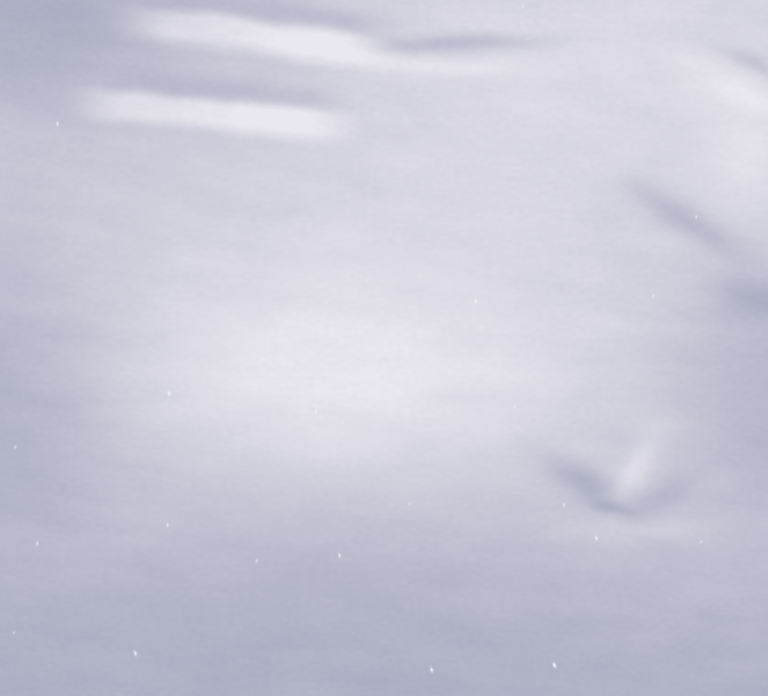
Reproduce this texture procedurally as a WebGL 2 fragment shader.

```glsl
#version 300 es
precision highp float;
// Soft wind-packed snow in pale violet light, with shallow ridges, a dimple and tiny glints.

uniform vec2 u_resolution;
out vec4 fragColor;

const vec3 SHADE_COLOR = vec3(0.66, 0.668, 0.752);
const vec3 LIGHT_COLOR = vec3(0.895, 0.89, 0.924);
const vec3 GLINT_COLOR = vec3(0.97, 0.97, 0.98);

vec2 hash2(vec2 cell) {
  vec3 h = fract(cell.xyx * vec3(0.1031, 0.1030, 0.0973));
  h += dot(h, h.yzx + 33.33);
  return fract((h.xx + h.yz) * h.zy);
}

float gradientNoise(vec2 p) {
  vec2 cell = floor(p);
  vec2 f = fract(p);
  vec2 fade = f * f * f * (f * (f * 6.0 - 15.0) + 10.0);
  vec4 corner;
  for (int k = 0; k < 4; k++) {
    vec2 offset = vec2(k & 1, k >> 1);
    corner[k] = dot(hash2(cell + offset) * 2.0 - 1.0, f - offset);
  }
  vec2 row = mix(corner.xz, corner.yw, fade.x);
  return mix(row.x, row.y, fade.y);
}

float fbm(vec2 p, int octaves) {
  float sum = 0.0;
  float amplitude = 0.5;
  for (int i = 0; i < octaves; i++) {
    sum += amplitude * gradientNoise(p);
    p = p * 2.03 + vec2(17.3, 9.1);
    amplitude *= 0.55;
  }
  return sum;
}

vec2 rotate(vec2 p, float angle) {
  float c = cos(angle);
  float s = sin(angle);
  return vec2(c * p.x + s * p.y, c * p.y - s * p.x);
}

// Soft elliptical patch, 1 at its centre
float patchAt(vec2 p, vec2 centre, vec2 size, float angle) {
  vec2 q = rotate(p - centre, angle) / size;
  return exp(-dot(q, q));
}

// Lit, flat-topped bank with a shadow along its upper edge
float bank(vec2 p, vec2 centre, vec2 size, float angle) {
  vec2 q = rotate(p - centre, angle) / size;
  float along = 1.0 - smoothstep(0.55, 1.1, abs(q.x));
  float lit = smoothstep(-1.4, -0.3, q.y) * (1.0 - smoothstep(0.3, 1.1, q.y));
  float shadow = exp(-pow((q.y - 1.35) / 0.6, 2.0)) * smoothstep(-1.1, 0.4, q.x);
  return along * (lit - 0.6 * shadow);
}

// Broad light and shade over the surface
float broadTone(vec2 p) {
  float tone = mix(0.12, 0.6, smoothstep(0.05, 0.5, p.y));
  tone += 0.46 * patchAt(p, vec2(0.49, 0.45), vec2(0.34, 0.17), -0.05);
  tone += 0.15 * patchAt(p, vec2(0.68, 0.72), vec2(0.40, 0.20), 0.0);
  tone += 0.20 * patchAt(p, vec2(0.88, 0.95), vec2(0.35, 0.18), 0.0);
  tone += 0.15 * patchAt(p, vec2(1.00, 0.20), vec2(0.30, 0.15), 0.0);
  tone += 0.12 * patchAt(p, vec2(0.05, 0.20), vec2(0.20, 0.09), 0.0);
  tone -= 0.42 * patchAt(p, vec2(0.00, 0.45), vec2(0.17, 0.22), 0.0);
  tone -= 0.52 * patchAt(p, vec2(0.05, 0.98), vec2(0.26, 0.15), 0.0);
  tone -= 0.38 * patchAt(p, vec2(1.12, 0.45), vec2(0.15, 0.16), 0.0);
  return tone;
}

// Drifted folds along the top and right
float foldTone(vec2 p) {
  float tone = 0.50 * bank(p, vec2(0.37, 0.950), vec2(0.20, 0.028), -0.13);
  tone += 0.48 * bank(p, vec2(0.30, 0.838), vec2(0.21, 0.025), -0.09);
  tone += 0.25 * patchAt(p, vec2(0.63, 0.907), vec2(0.11, 0.014), -0.03);
  tone -= 0.42 * patchAt(p, vec2(0.65, 0.940), vec2(0.12, 0.012), 0.02);
  tone += 0.28 * patchAt(p, vec2(1.07, 0.780), vec2(0.07, 0.090), 0.3);
  tone += 0.20 * patchAt(p, vec2(1.06, 0.870), vec2(0.10, 0.022), -0.4);
  tone -= 0.30 * patchAt(p, vec2(1.08, 0.905), vec2(0.05, 0.012), -0.4);
  tone -= 0.45 * patchAt(p, vec2(0.985, 0.685), vec2(0.09, 0.021), -0.55);
  tone -= 0.34 * patchAt(p, vec2(1.09, 0.570), vec2(0.07, 0.030), -0.2);
  return tone;
}

// Hollow with a shaded left wall, a lit right wall and a pale lower rim
float dimpleTone(vec2 p, vec2 centre) {
  vec2 q = p - centre;
  float tone = -0.42 * patchAt(q, vec2(-0.035, 0.026), vec2(0.065, 0.024), -0.6);
  tone -= 0.30 * patchAt(q, vec2(0.005, -0.012), vec2(0.032, 0.010), -0.2);
  tone += 0.34 * patchAt(q, vec2(0.036, 0.045), vec2(0.060, 0.022), 1.1);
  tone -= 0.22 * patchAt(q, vec2(0.085, 0.012), vec2(0.055, 0.022), 0.55);
  return tone + 0.20 * patchAt(q, vec2(0.055, -0.045), vec2(0.110, 0.018), 0.05);
}

// Sparse bright crystals, one at most in each grid cell
float glints(vec2 p, float spacing) {
  vec2 cell = floor(p / spacing);
  vec2 place = 0.1 + 0.8 * hash2(cell + 41.0);
  vec2 chance = hash2(cell + 83.0);
  vec2 q = rotate((fract(p / spacing) - place) * spacing, chance.y - 0.5);
  q /= vec2(0.0020, 0.0034) * mix(0.7, 1.1, chance.y);
  return step(chance.x, 0.26) * mix(0.35, 1.0, chance.y) * exp(-dot(q, q));
}

void main() {
  vec2 p = gl_FragCoord.xy / u_resolution.y;
  vec2 warp = vec2(fbm(p * 7.0, 3), fbm(p * 7.0 + 31.0, 3));
  vec2 drifted = p + warp * vec2(0.035, 0.018);

  float tone = broadTone(drifted) + foldTone(drifted) + dimpleTone(drifted, vec2(0.876, 0.28));

  // Low-contrast streaks and fine grain
  tone += 0.20 * fbm(rotate(p, -0.08) * vec2(8.0, 24.0), 4);
  tone += 0.06 * gradientNoise(p * vec2(95.0, 150.0));

  vec3 color = mix(SHADE_COLOR, LIGHT_COLOR, clamp(tone, -0.1, 1.08));
  color = mix(color, GLINT_COLOR, glints(p, 0.13));
  fragColor = vec4(color, 1.0);
}
```
